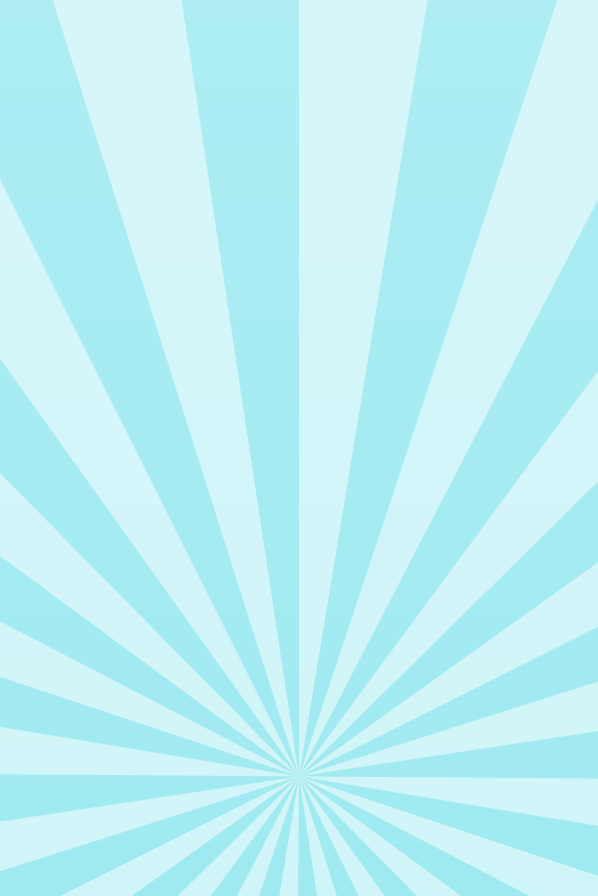
This background is drawn by a Shadertoy shader. Its source:

```glsl
const float TAU = 6.2831853;
const float RAY_PAIRS = 20.0;                   // light and dark pairs per turn
const float RAY_TILT = 0.007;                   // clockwise turn of the fan, radians
const float EDGE_PIXELS = 0.75;                 // half width of the edge blend
const float RAY_OPACITY = 0.515;                // white laid over the sky
const vec2 HUB = vec2(0.5, 0.1335);             // fraction of the canvas
const vec3 SKY_TOP = vec3(0.682, 0.929, 0.957);
const vec3 SKY_BOTTOM = vec3(0.622, 0.916, 0.944);

// Signed angle to the nearest ray edge, positive inside a light ray.
float rayEdgeAngle(float angle) {
    float period = TAU / RAY_PAIRS;
    float phase = fract((angle - RAY_TILT) / period + 0.25);
    float edge = (0.25 - abs(phase - 0.5)) * period;
    // The upright edge stays exactly vertical.
    return abs(angle) < 0.25 * period ? angle : edge;
}

void mainImage(out vec4 fragColor, in vec2 fragCoord) {
    vec2 fromHub = (fragCoord - HUB * iResolution.xy) / iResolution.y;

    // Vertical sky gradient
    vec3 sky = mix(SKY_BOTTOM, SKY_TOP, fragCoord.y / iResolution.y);

    // Rays, with the angle measured clockwise from straight up
    float angle = atan(fromHub.x, fromHub.y);
    float edgeDistance = rayEdgeAngle(angle) * length(fromHub);
    float softness = EDGE_PIXELS / iResolution.y;
    float ray = smoothstep(-softness, softness, edgeDistance);

    fragColor = vec4(mix(sky, vec3(1.0), ray * RAY_OPACITY), 1.0);
}
```
